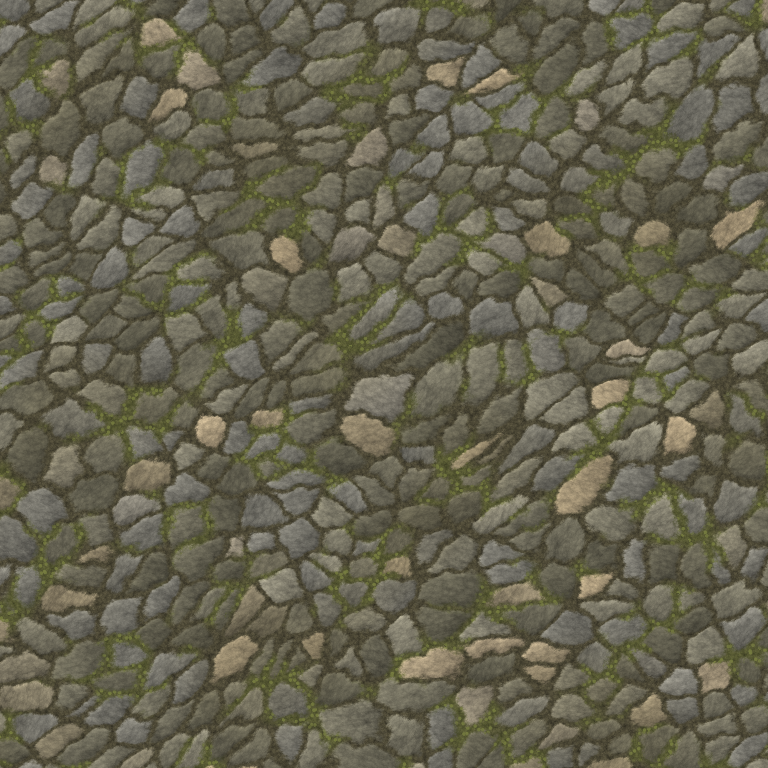
Reproduce this texture procedurally as a Shadertoy shader.

```glsl
// Weathered cobblestone paving with earthy joints and sparse moss.

const vec2 STONE_COUNT = vec2(19.0, 25.0);
const vec2 LIGHT_DIR = vec2(-0.35, 0.94);

const vec3 DARK_STONE  = vec3(0.335, 0.325, 0.270);
const vec3 PALE_STONE  = vec3(0.500, 0.485, 0.425);
const vec3 SLATE_STONE = vec3(0.430, 0.425, 0.405);
const vec3 TAN_STONE   = vec3(0.600, 0.535, 0.425);
const vec3 EARTH       = vec3(0.285, 0.268, 0.200);
const vec3 MOSS        = vec3(0.350, 0.370, 0.185);
const vec3 BRIGHT_MOSS = vec3(0.510, 0.540, 0.270);

struct Stone {
    vec2 id;      // lattice cell that owns the stone
    vec2 offset;  // position relative to the stone centre
    vec2 normal;  // direction towards the nearest edges
    float edge;   // rounded distance to the border
};

vec2 hash2(vec2 p) {
    vec3 q = fract(p.xyx * vec3(0.1031, 0.1030, 0.0973));
    q += dot(q, q.yzx + 33.33);
    return fract((q.xx + q.yz) * q.zy);
}

mat2 rotation(float angle) {
    float c = cos(angle), s = sin(angle);
    return mat2(c, s, -s, c);
}

// Cellular noise: distance to the nearest point and that point's random value.
vec2 cellular(vec2 p) {
    vec2 cell = floor(p), best = vec2(8.0, 0.0);
    for (int y = -1; y <= 1; y++)
    for (int x = -1; x <= 1; x++) {
        vec2 id = cell + vec2(x, y);
        vec2 h = hash2(id);
        float d = length(id + h - p);
        if (d < best.x) best = vec2(d, fract(h.x * 7.3 + h.y * 3.1));
    }
    return best;
}

// Layered cellular noise centred on zero.
float roughness(vec2 p) {
    float sum = 0.0, amp = 0.5;
    for (int i = 0; i < 4; i++) {
        sum += amp * (0.46 - cellular(p).x);
        p = rotation(1.1) * p * 1.9 + 17.0;
        amp *= 0.68;
    }
    return sum;
}

// Broad layered sines, roughly -1 to 1.
float drift(vec2 p) {
    return 0.5 * sin(p.x * 1.3 + 2.0 * sin(p.y * 0.9))
         + 0.5 * sin(p.y * 1.7 - p.x * 0.8 + 1.5 * sin(p.x * 1.1 + 2.0));
}

// Voronoi stone with corners rounded by a smooth minimum over its edges.
Stone findStone(vec2 p, float sharpness) {
    vec2 cell = floor(p), home = cell, toHome = vec2(8.0);
    for (int y = -1; y <= 1; y++)
    for (int x = -1; x <= 1; x++) {
        vec2 id = cell + vec2(x, y);
        vec2 toPoint = id + hash2(id) - p;
        if (dot(toPoint, toPoint) < dot(toHome, toHome)) { toHome = toPoint; home = id; }
    }
    float total = 0.0;
    vec2 normal = vec2(0.0);
    for (int y = -2; y <= 2; y++)
    for (int x = -2; x <= 2; x++) {
        if (x == 0 && y == 0) continue;
        vec2 id = home + vec2(x, y);
        vec2 toPoint = id + hash2(id) - p;
        vec2 n = normalize(toPoint - toHome);
        float w = exp(-sharpness * dot(0.5 * (toPoint + toHome), n));
        total += w;
        normal += n * w;
    }
    return Stone(home, -toHome, normal / total, -log(total) / sharpness);
}

vec3 stoneColour(vec2 id) {
    vec2 tone = hash2(id + 41.7), kind = hash2(id + 93.1);
    vec3 colour = mix(DARK_STONE, PALE_STONE, tone.x * tone.x * 0.6 + tone.x * 0.3);
    colour = mix(colour, SLATE_STONE, 0.7 * step(kind.x, 0.28));
    return mix(colour, TAN_STONE, smoothstep(0.84, 1.0, kind.y) * 0.85);
}

void mainImage(out vec4 fragColor, in vec2 fragCoord) {
    vec2 uv = fragCoord / iResolution.y;

    // Bend the courses and roughen the outlines
    vec2 bent = uv + 0.028 * vec2(drift(uv * 8.0 + 3.0), drift(uv.yx * 9.0 + 8.0));
    bent.y -= 0.22 * uv.x;
    bent += 0.0035 * vec2(drift(uv * 95.0), drift(uv.yx * 105.0 + 5.0));
    Stone stone = findStone(bent * STONE_COUNT, 16.0);

    // Chipped facets and grain running along each stone's own direction
    vec2 seed = hash2(stone.id + 12.9);
    vec2 grainPos = rotation(0.4 - 1.6 * seed.x) * uv + seed * 3.0;
    float grain = roughness(grainPos * vec2(65.0, 120.0));
    float facet = cellular(grainPos * vec2(42.0, 65.0)).y - 0.5;
    float fine = roughness(uv * 150.0);

    // Tilted faces, lit upper rims and shaded lower rims
    vec2 tilt = normalize(seed - 0.5 + LIGHT_DIR * 0.3);
    float rim = 1.0 - smoothstep(0.04, 0.28, stone.edge);
    float light = 1.0 + 0.20 * rim * dot(stone.normal, LIGHT_DIR)
                + 0.24 * dot(stone.offset, tilt)
                + 0.10 * facet + 0.42 * grain + 0.22 * fine;
    vec3 face = stoneColour(stone.id) * light * 1.06;

    // Earth settles in the joints and buries some stones
    float buried = smoothstep(-0.1, 0.9, drift(uv * 11.0 + 1.0));
    float cover = smoothstep(0.02, 0.13, stone.edge + 0.12 * grain - 0.035 * buried);
    vec3 soil = EARTH * (1.0 + 0.75 * fine + 0.3 * grain);
    face = mix(face, EARTH * 1.28 * light, 0.30 * buried);
    vec3 colour = mix(soil, face, cover);

    // Moss clings to the joints, with brighter scattered leaves
    float patches = smoothstep(0.0, 0.75, drift(uv * 23.0 + 6.0) + 0.5 * drift(uv * 57.0));
    float damp = patches * (1.0 - smoothstep(0.03, 0.20, stone.edge + 0.2 * fine));
    vec2 leaf = cellular(uv * 145.0);
    float leaves = smoothstep(0.45, 0.22, leaf.x) * step(0.5, leaf.y);
    colour = mix(colour, MOSS * (1.0 + 0.6 * fine), 0.65 * damp);
    colour = mix(colour, BRIGHT_MOSS, 0.65 * damp * leaves);

    fragColor = vec4(clamp(colour, 0.0, 1.0), 1.0);
}
```
